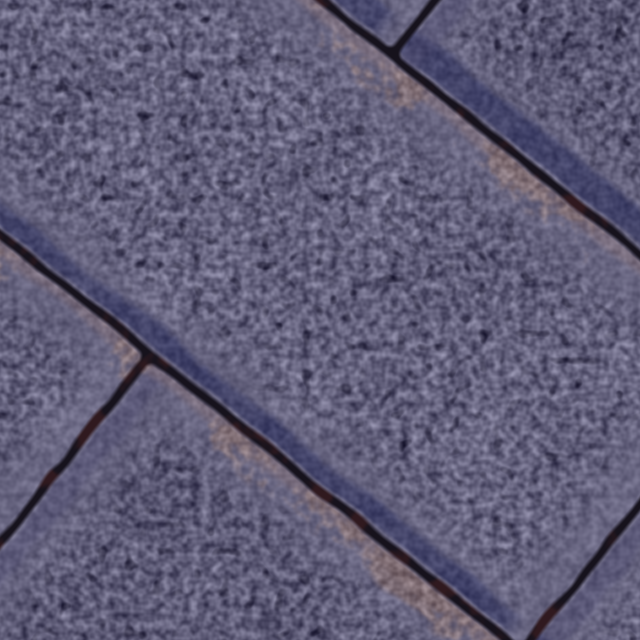
Write a WebGL 1 fragment shader that draws this texture.

```glsl
precision highp float;
uniform vec2 u_resolution;

vec2 gradient(vec2 cell) {
  vec2 k = fract(cell * vec2(0.1031, 0.1137));
  k += dot(k, k.yx + 33.33);
  float angle = 6.2832 * fract((k.x + k.y) * k.x * 7.31);
  return vec2(cos(angle), sin(angle));
}

float gradientNoise(vec2 p) {
  vec2 i = floor(p), f = p - i;
  vec2 w = f * f * f * (f * (f * 6.0 - 15.0) + 10.0);
  float a = dot(gradient(i), f);
  float b = dot(gradient(i + vec2(1, 0)), f - vec2(1, 0));
  float c = dot(gradient(i + vec2(0, 1)), f - vec2(0, 1));
  float d = dot(gradient(i + vec2(1, 1)), f - vec2(1, 1));
  return mix(mix(a, b, w.x), mix(c, d, w.x), w.y);
}

// Soft strip between two distances from an edge
float strip(float d, float start, float end) {
  return smoothstep(start - 0.004, start + 0.004, d)
       * (1.0 - smoothstep(end - 0.009, end + 0.009, d));
}

void main() {
  vec2 uv = gl_FragCoord.xy / u_resolution;
  vec2 p = vec2(uv.x, 1.0 - uv.y);
  float pixel = 1.0 / min(u_resolution.x, u_resolution.y);

  float wobble = gradientNoise(p * 17.0 + 3.0);
  float patches = gradientNoise(p * 6.0 + 41.0);
  float grit = gradientNoise(p * 64.0 + 9.0);
  float fineGrit = gradientNoise(p * 118.0 + 70.0);

  // Slanted running bond: x along the course, y across it
  vec2 along = vec2(0.780, 0.625);
  vec2 q = vec2(dot(p, along), dot(p, vec2(-along.y, along.x)));
  q += 0.005 * vec2(wobble, gradientNoise(p * 13.0 + 20.0));
  vec2 size = vec2(1.484, 0.6);
  float row = floor((q.y + 0.315) / size.y);
  float oddRow = mod(row, 2.0);
  vec2 local = mod(vec2(q.x - 1.272 + 0.742 * oddRow, q.y + 0.315), size);
  vec2 far = size - local;

  // Distance inward from the rounded paver outline
  float radius = 0.018;
  vec2 corner = abs(local - 0.5 * size) - 0.5 * size + radius;
  float edge = radius - length(max(corner, 0.0)) - min(max(corner.x, corner.y), 0.0);

  // Grainy stone, smoother and paler towards its edges
  float interior = smoothstep(0.02, 0.13, edge + 0.03 * patches);
  float speckle = grit + 0.65 * fineGrit;
  vec3 stone = vec3(0.392, 0.382, 0.490) - 0.025 * oddRow * interior;
  stone += 0.025 * (1.0 - interior);
  stone += 0.05 * patches + 0.04 * gradientNoise(p * 19.0 + 55.0);
  stone += speckle * mix(0.10, 0.23, interior);
  float pits = smoothstep(0.18, 0.5, gradientNoise(p * 47.0 + 90.0));
  stone -= vec3(0.13, 0.13, 0.14) * pits * interior;

  // Blue shaded bevel on the lower side, faint on the short side
  float bevelEnd = 0.041 + 0.013 * oddRow + 0.012 * patches + 0.006 * grit;
  float bevel = strip(far.y, 0.012, bevelEnd) * smoothstep(0.015, 0.06, far.x);
  vec3 bevelBlue = vec3(0.235, 0.24, 0.395) + 0.09 * speckle;
  stone = mix(stone, bevelBlue, bevel * (0.86 + 0.3 * wobble));
  float shortBevel = strip(local.x, 0.012, 0.045 + 0.015 * wobble);
  stone = mix(stone, vec3(0.30, 0.29, 0.43) + 0.08 * speckle, 0.5 * shortBevel);

  // Worn pinkish rim on the upper side, with tan scuffs
  float rim = strip(local.y, 0.007, 0.027 + 0.012 * patches);
  stone = mix(stone, vec3(0.50, 0.44, 0.49) + 0.12 * speckle, rim * 0.7);
  float scuff = strip(local.y, 0.01, 0.055 + 0.02 * wobble)
              * smoothstep(-0.05, 0.35, patches + 0.5 * wobble + 0.4 * grit);
  stone = mix(stone, vec3(0.50, 0.42, 0.43) + 0.2 * speckle, scuff * 0.75);

  // Dark joints with a trace of rust
  float rust = smoothstep(0.0, 0.4, wobble + 0.3 * grit);
  vec3 jointColor = mix(vec3(0.085, 0.07, 0.11), vec3(0.19, 0.10, 0.12), rust);
  float halfWidth = 0.0068 + 0.0025 * wobble;
  float soft = max(0.0042, pixel);
  float joint = 1.0 - smoothstep(halfWidth - soft, halfWidth + soft, edge);
  gl_FragColor = vec4(clamp(mix(stone, jointColor, joint), 0.0, 1.0), 1.0);
}
```
